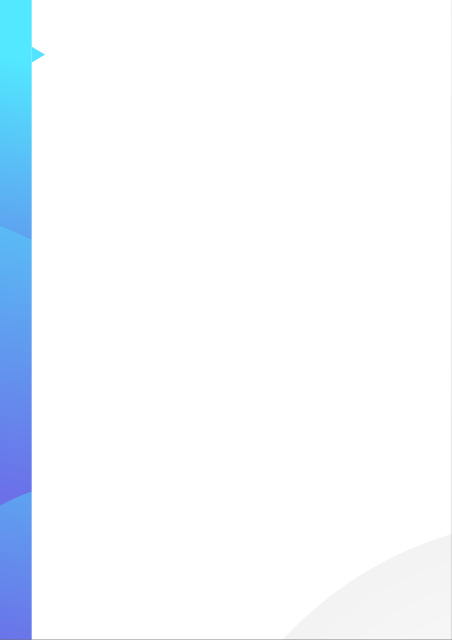
This background is drawn by a Shadertoy shader. Its source:

```glsl
// A white page with a blue ribbon down its left side and a pale disc in the corner.
// The ribbon stacks three gradient panels with curved seams and carries a small
// pointer; every edge is a signed distance in units of the canvas height.

// Coverage of a shape from its signed distance (negative inside)
float cover(float dist) {
    return clamp(0.5 - dist * iResolution.y, 0.0, 1.0);
}

// Vertical blend between two colours, from height top down to height bottom
vec3 fade(vec3 topColor, vec3 bottomColor, float top, float bottom, float y) {
    return mix(topColor, bottomColor, clamp((top - y) / (top - bottom), 0.0, 1.0));
}

vec3 ribbonColor(vec2 p) {
    vec3 cyan = vec3(0.32, 0.91, 1.0);
    vec3 sky = vec3(0.35, 0.73, 0.96);
    vec3 azure = vec3(0.37, 0.63, 0.94);
    vec3 violet = vec3(0.42, 0.44, 0.91);

    // Gradients lean slightly across the ribbon
    float y = p.y + 0.2 * (p.x - 0.025);
    float u = p.x / 0.0495;
    float upperSeam = 0.647 - 0.019 * u - 0.003 * u * u;
    float lowerSeam = 0.210 + 0.027 * u - 0.005 * u * u;

    vec3 color = fade(cyan, azure, 0.91, 0.625, y);
    vec3 middle = fade(sky, violet, 0.64, 0.225, y);
    vec3 lower = fade(azure, violet, 0.225, -0.02, y);
    color = mix(color, middle, cover((p.y - upperSeam) * 0.91));
    return mix(color, lower, cover((p.y - lowerSeam) * 0.91));
}

void mainImage(out vec4 fragColor, in vec2 fragCoord) {
    vec2 p = fragCoord / iResolution.y;
    float right = iResolution.x / iResolution.y;
    vec3 color = vec3(1.0);

    // Pale corner disc, lightening toward the corner
    float disc = length(p - vec2(right + 0.167, -0.396)) - 0.586;
    vec3 discColor = vec3(mix(0.951, 0.967, clamp(-disc / 0.16, 0.0, 1.0)));
    color = mix(color, discColor, cover(disc));

    // Ribbon and its pointer
    color = mix(color, ribbonColor(p), cover(p.x - 0.0495));
    vec2 q = vec2(p.x - 0.0703, abs(p.y - 0.9147));
    float pointer = max(dot(q, normalize(vec2(0.0124, 0.0208))), 0.0495 - p.x);
    color = mix(color, vec3(0.32, 0.89, 1.0), cover(pointer));

    // Hairlines along the right and bottom edges
    float sideInk = mix(0.16, 0.08, p.y);
    color = mix(color, vec3(0.3), sideInk * cover(right - p.x - 0.0018));
    color = mix(color, vec3(0.45), 0.5 * cover(p.y - 0.0014));

    fragColor = vec4(color, 1.0);
}
```
